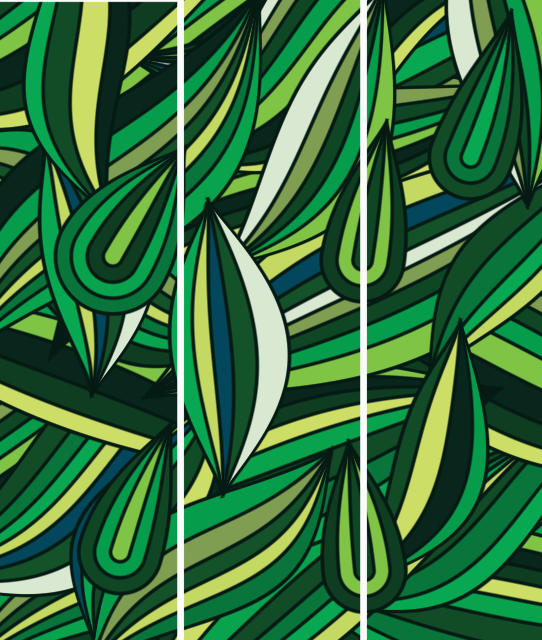
Write a Shadertoy shader that draws this pattern.

```glsl
// Three panels of overlapping, curling foliage in greens: striped S-shaped bundles,
// pointed leaves and nested teardrops, all outlined in dark ink.
// Each shape is a bent axis with a tapering profile, painted back to front.

const vec3 INK = vec3(0.02, 0.10, 0.075);

// Ring of fills ordered so that steps of 1 or 7 give contrasting neighbours.
const vec3 FILLS[15] = vec3[15](
    vec3(0.03, 0.15, 0.11), vec3(0.80, 0.87, 0.40), vec3(0.07, 0.30, 0.15),
    vec3(0.03, 0.66, 0.32), vec3(0.01, 0.28, 0.36), vec3(0.85, 0.91, 0.82),
    vec3(0.06, 0.28, 0.14), vec3(0.50, 0.77, 0.27), vec3(0.06, 0.24, 0.13),
    vec3(0.03, 0.64, 0.30), vec3(0.03, 0.46, 0.23), vec3(0.77, 0.85, 0.38),
    vec3(0.08, 0.32, 0.16), vec3(0.50, 0.62, 0.32), vec3(0.02, 0.61, 0.30));

vec4 hash4(vec2 p) {
    vec4 q = fract(p.xyxy * vec4(0.1031, 0.1030, 0.0973, 0.1099));
    q += dot(q, q.wzxy + 33.33);
    return fract((q.xxyz + q.yzzw) * q.zywx);
}

// Paints a striped leaf, or a drop of nested rings with its tip along +x.
// size is (half length, half width); bend is (S-curve, arc).
void paintShape(inout vec3 color, vec2 p, float angle, vec2 size, vec2 bend,
                bool isDrop, float seed) {
    float c = cos(angle), s = sin(angle);
    vec2 q = mat2(c, -s, s, c) * p;

    // Straighten the axis and find the taper at this point.
    float along = q.x / size.x;
    float t = isDrop ? max(along, 0.0) : along;
    q.y -= bend.x * sin(3.0 * t) + bend.y * t * t;
    float slope = (3.0 * bend.x * cos(3.0 * t) + 2.0 * bend.y * t) / size.x;
    float taper = max(pow(max(1.0 - t * t, 0.0), 1.25), 0.001);
    float scale = taper * inversesqrt(1.0 + slope * slope);

    // Band coordinate runs from 0 to count; bandWidth converts it to distance.
    float count, band, bandWidth;
    if (isDrop) {
        float ring = 0.025;
        count = floor(size.y / ring);
        float radius = along > 0.0 ? abs(q.y) / taper : length(q);
        band = radius / ring + 0.4;
        bandWidth = ring * scale;
    } else {
        count = floor(size.y / 0.0165);
        float across = 0.5 + 0.5 * q.y / (taper * size.y);
        float phase = 6.2832 * (across + seed);
        band = count * (across + 0.05 * (sin(phase) - sin(6.2832 * seed)));
        bandWidth = 2.0 * size.y * scale / (count * (1.0 + 0.314 * cos(phase)));
    }

    // Ink lines between bands, then the outline and coverage.
    float soft = 0.0008 + 0.6 / iResolution.y;
    float toLine = (0.5 - abs(fract(band) - 0.5)) * bandWidth;
    if (isDrop && band < 0.5) toLine = 1.0;
    float outside = max(max(-band, band - count) * bandWidth,
                        (abs(t) - 1.0) * size.x);
    float stride = fract(seed * 7.3) < 0.5 ? 1.0 : 7.0;
    float index = floor(seed * 15.0) + stride * clamp(floor(band), 0.0, count - 1.0);
    vec3 fill = FILLS[int(mod(index + 0.5, 15.0))];
    vec3 paint = mix(INK, fill, smoothstep(-soft, soft, toLine - 0.0028));
    paint = mix(paint, INK, smoothstep(-soft, soft, outside + 0.0028));
    color = mix(color, paint, 1.0 - smoothstep(-soft, soft, outside - 0.0025));
}

void mainImage(out vec4 fragColor, in vec2 fragCoord) {
    vec2 p = fragCoord / iResolution.y;
    float aspect = iResolution.x / iResolution.y;
    vec3 color = INK;

    // Wide rolling bands behind everything.
    paintShape(color, p - vec2(0.4, 0.5), 0.3, vec2(2.0, 0.95),
               vec2(0.25, 0.0), false, 0.37);

    // Layers: 0 = flowing bundles, 1 = upright leaves, 2 = teardrops.
    for (int layer = 0; layer < 3; layer++) {
        vec2 grid = layer == 0 ? vec2(3, 6) : layer == 1 ? vec2(3, 3) : vec2(2, 3);
        float total = grid.x * grid.y;
        for (float i = 0.0; i < total; i++) {
            float cell = mod(i * 7.0, total);
            vec2 id = vec2(mod(cell, grid.x), floor(cell / grid.x));
            vec4 a = hash4(id * 3.7 + float(layer) * 17.0 + 5.0);
            vec4 b = hash4(id * 5.3 + float(layer) * 29.0 + 11.0);
            vec2 center = (id + 0.15 + 0.7 * a.xy) / grid * vec2(aspect, 1.0);
            vec2 q = p - center;
            float turn = a.z - 0.5;
            if (layer == 0) {
                paintShape(color, q, 0.3 + 1.5 * turn,
                           vec2(0.32 + 0.12 * a.w, 0.11 + 0.035 * b.x),
                           vec2(0.12, 0.16) * (b.yz - 0.5), false, b.w);
            } else if (layer == 1 && b.x > 0.2) {
                paintShape(color, q, mix(0.75, 1.7, center.y) + 1.1 * turn,
                           vec2(0.20 + 0.07 * a.w, 0.07 + 0.03 * b.y),
                           vec2(0.05, 0.12) * (b.zx - 0.5), false, b.w);
            } else if (layer == 2 && b.x > 0.15) {
                paintShape(color, q, 1.2 + 2.4 * turn,
                           vec2(0.19 + 0.05 * a.w, 0.077 + 0.026 * b.y),
                           vec2(0.0, 0.14 * (b.z - 0.5)), true, b.w);
            }
        }
    }

    // White gaps between the panels and a thin strip above the left one.
    vec2 uv = fragCoord / iResolution.xy;
    float gap = abs(abs(uv.x - 0.502) - 0.1688) - 0.0062;
    if (uv.x < 0.333) gap = min(gap, 0.997 - uv.y);
    float blur = 0.7 / iResolution.x;
    color = mix(vec3(0.99), color, smoothstep(-blur, blur, gap));
    fragColor = vec4(color, 1.0);
}
```
